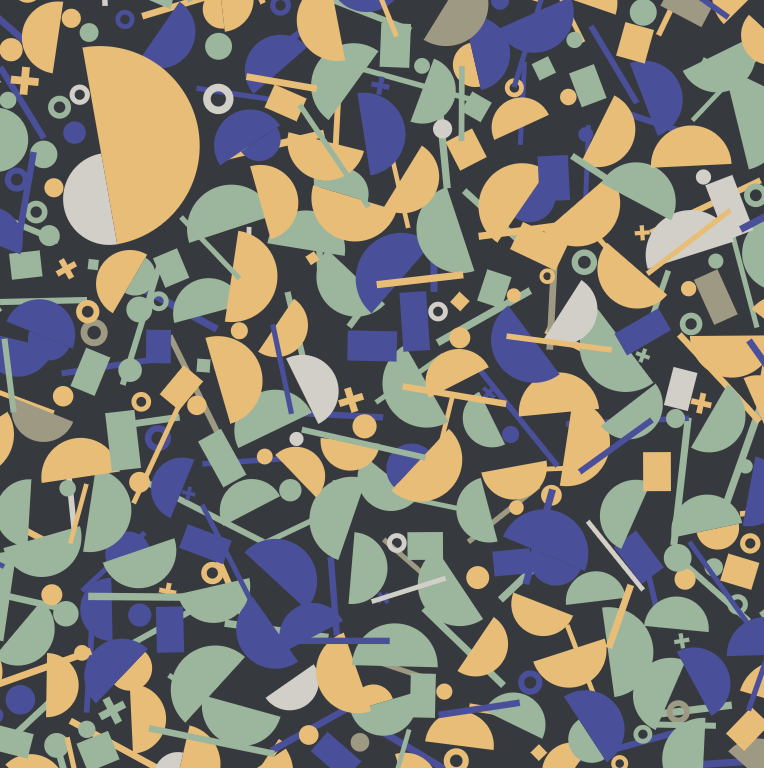
Reproduce this pattern procedurally as a WebGL 1 fragment shader.

```glsl
precision highp float;
// Scattered paper cut-outs: half discs, boxes, bars, dots, rings and crosses on charcoal.
uniform vec2 u_resolution;

#define TILT 0.55          // rotation of the hidden layout grid
#define CELL 0.082         // spacing of half discs and boxes
#define DOT_CELL 0.048     // spacing of small fillers
#define BAR_CELL 0.11      // spacing of bars below the pieces
#define TOP_BAR_CELL 0.17  // spacing of bars above the pieces
#define BOX_SHARE 0.27     // part of the pieces that are boxes
#define PAIR_SHARE 0.13    // part of the half discs with a partner

const vec3 CHARCOAL = vec3(0.213, 0.225, 0.24);
const vec3 SAND = vec3(0.91, 0.74, 0.47);
const vec3 SAGE = vec3(0.61, 0.715, 0.615);
const vec3 INDIGO = vec3(0.29, 0.31, 0.60);
const vec3 TAUPE = vec3(0.62, 0.60, 0.51);
const vec3 CHALK = vec3(0.82, 0.81, 0.78);

vec4 hash4(vec2 id) {
  vec4 v = fract(id.xyxy * vec4(0.1031, 0.1030, 0.0973, 0.1099));
  v += dot(v, v.wzxy + 33.33);
  return fract((v.xxyz + v.yzzw) * v.zywx);
}

mat2 rotation(float a) {
  float c = cos(a), s = sin(a);
  return mat2(c, -s, s, c);
}

vec3 palette(float h) {
  return h < 0.36 ? SAND : h < 0.67 ? SAGE : h < 0.90 ? INDIGO : h < 0.95 ? TAUPE : CHALK;
}

float halfDisc(vec2 p, float r) { return max(length(p) - r, -p.y); }

float box(vec2 p, vec2 size) {
  vec2 d = abs(p) - size;
  return length(max(d, 0.0)) + min(max(d.x, d.y), 0.0);
}

void paint(inout vec3 color, float d, vec3 tint) {
  color = mix(tint, color, clamp(d * u_resolution.y + 0.5, 0.0, 1.0));
}

// One dominant half disc with a smaller one on its flat side
vec2 bigPair(vec2 p) {
  vec2 q = rotation(-1.396 - TILT) * (p - rotation(TILT) * vec2(0.13, 0.81));
  return vec2(halfDisc(q, 0.13), halfDisc(vec2(q.x - 0.07, -q.y), 0.06));
}

// Distances to the piece of a cell and to its partner; angles alternate to pack well
vec2 piece(vec2 p, vec2 id) {
  vec4 h = hash4(id), k = hash4(id + 57.0);
  vec2 center = (id + 0.5 + 0.36 * (h.xy - 0.5)) * CELL;
  vec2 big = bigPair(center);
  if (min(big.x, big.y) < 0.035) return vec2(1.0);
  float angle = 1.5708 * mod(id.x + id.y, 2.0) + 1.6 * (h.z - 0.5) + 3.1416 * step(0.5, h.w);
  vec2 q = rotation(angle) * (p - center);
  if (k.x < BOX_SHARE) return vec2(box(q, mix(vec2(0.02, 0.016), vec2(0.039, 0.02), k.yz)), 1.0);
  float r = mix(0.038, 0.06, k.y);
  q.y += 0.42 * r;
  float partner = k.z < PAIR_SHARE ? halfDisc(vec2(q.x - 0.3 * r, -q.y), 0.6 * r) : 1.0;
  return vec2(halfDisc(q, r), partner);
}

// Free space around a point
float gap(vec2 p) {
  vec2 d = bigPair(p);
  for (int j = -1; j <= 1; j++)
    for (int i = -1; i <= 1; i++)
      d = min(d, piece(p, floor(p / CELL) + vec2(i, j)));
  return min(d.x, d.y);
}

void pieces(inout vec3 color, vec2 p) {
  for (int j = -1; j <= 1; j++)
    for (int i = -1; i <= 1; i++) {
      vec2 id = floor(p / CELL) + vec2(i, j);
      vec2 d = piece(p, id);
      vec4 h = hash4(id + 113.0);
      paint(color, d.y, palette(h.y));
      paint(color, d.x, palette(h.x));
    }
  vec2 big = bigPair(p);
  paint(color, big.y, CHALK);
  paint(color, big.x, SAND);
}

void bars(inout vec3 color, vec2 p, float cell, float seed) {
  for (int j = -1; j <= 1; j++)
    for (int i = -1; i <= 1; i++) {
      vec2 id = floor(p / cell) + vec2(i, j);
      vec4 h = hash4(id + seed), k = hash4(id + seed + 31.0);
      vec2 center = (id + 0.5 + 0.4 * (h.xy - 0.5)) * cell;
      vec2 big = bigPair(center);
      if (min(big.x, big.y) < 0.03) continue;
      vec2 size = vec2(mix(0.04, 0.085, h.w), mix(0.003, 0.0048, k.y));
      paint(color, box(rotation(6.2832 * h.z) * (p - center), size), palette(k.x));
    }
}

// Dots, rings, crosses and squares, each sized to fit its gap
void fillers(inout vec3 color, vec2 p) {
  for (int j = -1; j <= 1; j++)
    for (int i = -1; i <= 1; i++) {
      vec2 id = floor(p / DOT_CELL) + vec2(i, j);
      vec4 h = hash4(id + 211.0), k = hash4(id + 307.0);
      vec2 q = p - (id + 0.5 + 0.5 * (h.xy - 0.5)) * DOT_CELL;
      if (length(q) > 0.024) continue;
      float r = min(gap(p - q) - 0.001, mix(0.012, 0.02, h.z));
      if (r < 0.0085) continue;
      float d = length(q) - r;
      if (k.x < 0.26) d = abs(d + 0.25 * r) - 0.25 * r;
      else if (k.x < 0.44) {
        q = rotation(6.2832 * k.y) * q;
        vec2 arm = vec2(r, 0.28 * r);
        d = k.x < 0.37 ? min(box(q, arm), box(q, arm.yx)) : box(q, vec2(0.75 * r));
      }
      paint(color, d, palette(h.w));
    }
}

void main() {
  vec2 p = rotation(TILT) * (gl_FragCoord.xy / u_resolution.y);
  vec3 color = CHARCOAL;
  bars(color, p, BAR_CELL, 401.0);
  pieces(color, p);
  fillers(color, p);
  bars(color, p, TOP_BAR_CELL, 503.0);
  gl_FragColor = vec4(color, 1.0);
}
```
